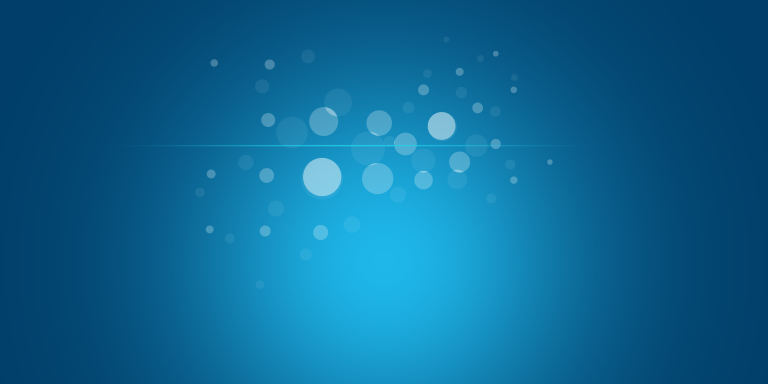
This background is drawn by a Shadertoy shader. Its source:

```glsl
// Soft blue radial glow with translucent bokeh discs and a thin cyan light streak.
// Each bokeh cluster is a turned square lattice whose discs shrink away from its hub;
// two clear clusters overlap two faint ones, and the overlaps shine brighter.

// Coverage of a disc cluster; step is one lattice edge, the other is perpendicular.
float cluster(vec2 p, vec2 center, vec2 step1, float size, bool faint)
{
    vec2 step2 = vec2(-step1.y, step1.x);
    float pixel = 1.0 / iResolution.y;
    float cover = 0.0;
    for (int m = -1; m <= 2; m++)
    for (int n = -1; n <= 2; n++)
    {
        // Leave gaps so the outline of the cluster is irregular
        bool gap = faint ? 2 * m + n > 4
                         : 2 * m - n > 3 || m + n < -1 || (m == 1 && n == 2);
        if (gap) continue;
        vec2 cell = vec2(m, n);
        float radius = size * length(step1) / distance(cell, vec2(0.38, -0.42));
        float edge = distance(p, center + cell.x * step1 + cell.y * step2) - radius;
        cover = max(cover, clamp(0.5 - edge / pixel, 0.0, 1.0));
    }
    return cover;
}

void mainImage(out vec4 fragColor, in vec2 fragCoord)
{
    vec2 p = fragCoord / iResolution.y;
    p.x += 1.0 - 0.5 * iResolution.x / iResolution.y;

    // Background glow
    float r = distance(p, vec2(1.0, 0.318)) / 0.52;
    vec3 color = mix(vec3(0.003, 0.24, 0.41), vec3(0.12, 0.715, 0.915), exp(-r * r));

    // Bokeh discs
    float clear = max(cluster(p, vec2(0.839, 0.539), vec2(0.004, 0.1445), 0.195, false),
                      cluster(p, vec2(1.150, 0.672), vec2(0.047, -0.094), 0.195, false));
    float faint = max(cluster(p, vec2(0.8385, 0.535), vec2(-0.078, 0.120), 0.215, true),
                      cluster(p, vec2(1.152, 0.6705), vec2(0.0885, -0.0495), 0.215, true));
    float veil = 0.28 * clear + 0.075 * faint + 0.2 * clear * faint;
    color = mix(color, vec3(0.88, 0.95, 0.97), veil);

    // Light streak, fading towards both ends
    float thickness = max(0.0018, 0.6 / iResolution.y);
    float across = (p.y - 0.6205) / thickness;
    float along = (p.x - 0.93) / 0.33;
    float taper = 0.75 * exp(-along * along)
                + 0.12 * (1.0 - smoothstep(0.3, 0.62, abs(p.x - 0.92)));
    color = mix(color, vec3(0.13, 0.83, 0.92), taper * exp(-across * across));

    fragColor = vec4(color, 1.0);
}
```
